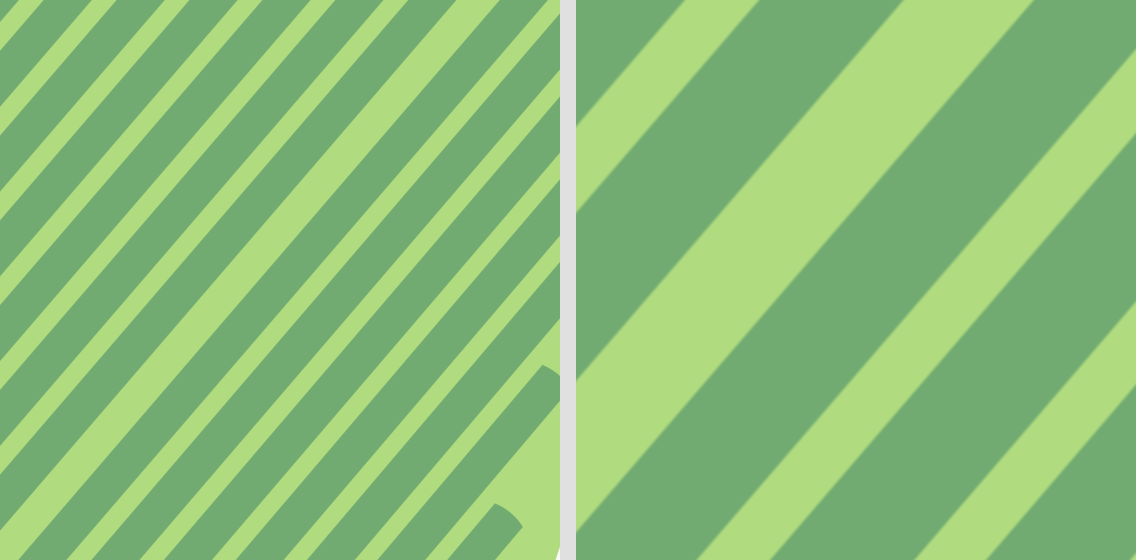
Left, the full canvas; right, a detail of the centre.
Give the GLSL for this pattern, as a three.js fragment shader.

```glsl
varying vec2 vUv;

#define DARK_GREEN vec3(0.443, 0.671, 0.447)
#define LIGHT_GREEN vec3(0.690, 0.860, 0.494)
#define CORNER_WHITE vec3(0.97, 0.98, 0.96)
#define FIRST_BAR -7
#define LAST_BAR 6
#define HALF_WIDTH 0.0326
#define LEAN 0.860
#define FAN 0.0027
#define CAP_BULGE 4.9
#define SOFTNESS 0.0014

float coverage(float d) {
  return 1.0 - smoothstep(-SOFTNESS, SOFTNESS, d);
}

// Where a bar's centre line meets the bottom; a wide gap parts the two groups.
float barFoot(float k) {
  return k < 0.0 ? 0.0422 + 0.1302 * k
                 : 0.0755 + 0.1312 * k - 0.0006 * k * k;
}

// Signed distance to a leaning bar with a gently rounded upper end.
float barDistance(vec2 p, float k) {
  float lean = LEAN - FAN * max(k, 0.0);
  vec2 axis = normalize(vec2(lean, 1.0));
  vec2 q = p - vec2(barFoot(k), 0.0);
  float across = dot(q, vec2(axis.y, -axis.x));
  float along = dot(q, axis);
  float barLength = 0.110 + 0.324 * (float(LAST_BAR) - k);
  float cap = along + CAP_BULGE * across * across - barLength;
  return max(abs(across) - HALF_WIDTH, cap);
}

void main() {
  // Nearest bar
  float nearest = 1.0;
  for (int i = FIRST_BAR; i <= LAST_BAR; i++) {
    nearest = min(nearest, barDistance(vUv, float(i)));
  }
  vec3 color = mix(LIGHT_GREEN, DARK_GREEN, coverage(nearest));

  // Pale sliver past the slanted edge in the lower right corner
  float edge = dot(vUv - vec2(0.992, 0.0), normalize(vec2(-3.0, 1.0)));
  color = mix(color, CORNER_WHITE, coverage(edge));

  gl_FragColor = vec4(color, 1.0);
}
```
